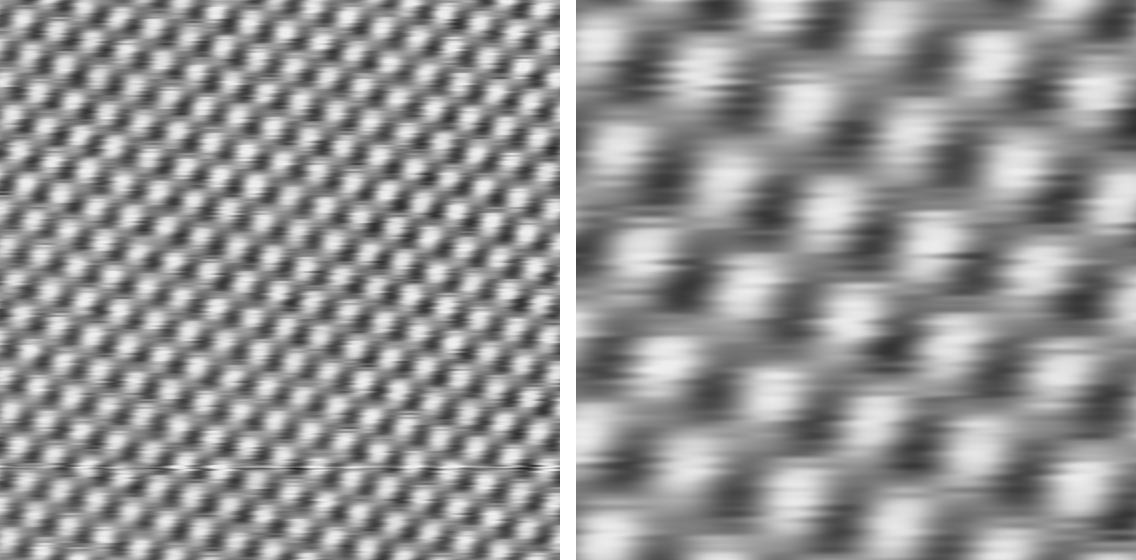
Left: the whole. Right: its middle third, enlarged.
Reproduce this texture procedurally as a three.js fragment shader.

```glsl
// Slanted lattice of soft grey bumps in rising diagonal bands, scanned in fine rows with one faulty row.
varying vec2 vUv;

const float TAU = 6.2831853;
const float SCAN_ROWS = 280.0;
const float FAULT_Y = 0.835;                    // distance from the top
const vec2 FIRST_BUMP = vec2(0.052, 0.098);     // lattice origin, y measured down
const vec2 STEP_ACROSS = vec2(0.0624, 0.0181);
const vec2 STEP_DOWN = vec2(0.01395, 0.0625);

float hash(vec2 p) {
  return fract(sin(dot(p, vec2(127.1, 311.7))) * 43758.5453);
}

// Value noise from -1 to 1
float noise(vec2 p) {
  vec2 cell = floor(p);
  vec2 f = fract(p);
  f = f * f * (3.0 - 2.0 * f);
  float low = mix(hash(cell), hash(cell + vec2(1.0, 0.0)), f.x);
  float high = mix(hash(cell + vec2(0.0, 1.0)), hash(cell + 1.0), f.x);
  return 2.0 * mix(low, high, f.y) - 1.0;
}

float cross2(vec2 a, vec2 b) {
  return a.x * b.y - a.y * b.x;
}

// Noise drawn out along the scan rows
float scanNoise(vec2 p, float detail, float seed) {
  return noise(vec2(p.x * detail + seed, p.y * SCAN_ROWS));
}

// Thin soft line centred on zero
float softLine(float d, float width) {
  return exp(-d * d / (width * width));
}

// Lattice coordinates: whole numbers fall on the bumps
vec2 toLattice(vec2 p) {
  p -= FIRST_BUMP;
  return vec2(cross2(p, STEP_DOWN), cross2(STEP_ACROSS, p)) / cross2(STEP_ACROSS, STEP_DOWN);
}

// A strong diagonal wave makes the bands, two weaker ones cut them into bumps and pits
float bumpHeight(vec2 q) {
  float across = 0.12 * cos(TAU * q.x + 0.25);
  float down = 0.08 * cos(TAU * q.y + 0.45);
  float diagonal = 0.20 * cos(TAU * (q.x + q.y) - 0.35);
  return across + down + diagonal;
}

void main() {
  vec2 p = vec2(vUv.x, 1.0 - vUv.y);
  float fromFault = p.y - FAULT_Y;
  float fault = softLine(fromFault, 0.008);

  // Scan jitter, slow drift, and rows held still around the fault
  vec2 q = p;
  q.x += 0.0030 * scanNoise(p, 5.0, 3.0) + 0.0020 * noise(p * 9.0);
  q.y += 0.0055 * scanNoise(p, 11.0, 41.0) + 0.0020 * noise(p * 11.0 + 20.0);
  q.y -= 0.75 * fromFault * fault;
  q.x += 0.012 * fault * scanNoise(p, 3.0, 77.0);

  // Bumps with uneven strength and softened highlights
  float height = bumpHeight(toLattice(q));
  height *= 1.0 + 0.12 * noise(p * 15.0 + 50.0) + 0.08 * (p.x - p.y);
  float highlight = max(height - 0.2, 0.0);
  float tone = 0.58 + height - 1.6 * highlight * highlight;

  // Brightness drift and streaks
  tone += 0.02 * noise(p * 7.0 + 90.0);
  tone += 0.042 * scanNoise(p, 16.0, 130.0);

  // Faulty scan row: pale streak above a broken dark one
  float paleBreak = 0.5 + 0.5 * noise(vec2(p.x * 17.0, 5.0));
  float darkBreak = 0.5 + 0.5 * noise(vec2(p.x * 23.0, 9.0));
  tone += fault * 0.12 * scanNoise(p, 12.0, 170.0);
  tone += (0.05 + 0.15 * paleBreak) * softLine(fromFault + 0.0010, 0.0014);
  tone -= (0.04 + 0.26 * darkBreak * darkBreak) * softLine(fromFault - 0.0025, 0.0016);

  gl_FragColor = vec4(vec3(clamp(tone, 0.14, 0.93)), 1.0);
}
```
